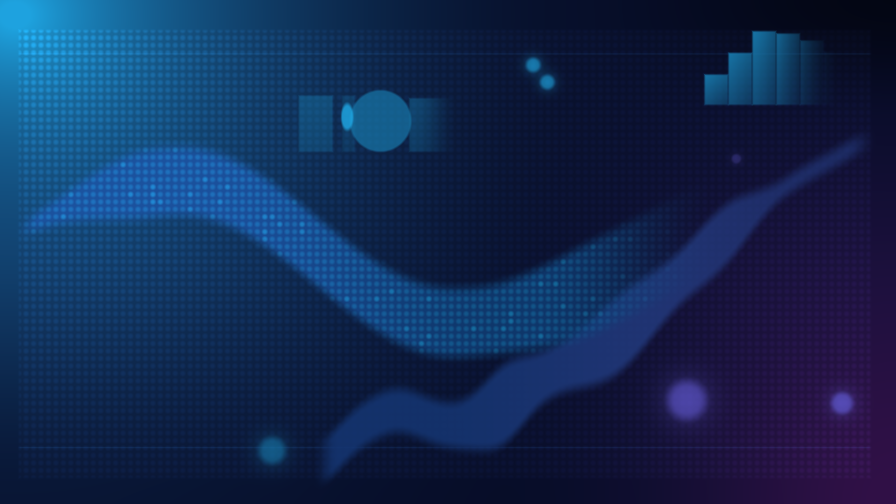
This background is drawn by a Shadertoy shader. Its source:

```glsl
const vec3 NAVY = vec3(0.025, 0.045, 0.15);
const vec3 BLUE = vec3(0.035, 0.145, 0.21);
const vec3 CYAN = vec3(0.12, 0.66, 0.90);
const vec3 TEAL = vec3(0.09, 0.47, 0.67);
const vec3 VIOLET = vec3(0.36, 0.33, 0.78);
const float PITCH = 0.0148;

float hash(vec2 p) {
    return fract(sin(dot(p, vec2(127.1, 311.7))) * 43758.5453);
}

float bell(float x, float center, float width) {
    float d = (x - center) / width;
    return exp(-d * d);
}

float boxMask(vec2 p, vec2 lo, vec2 hi, float soft) {
    vec2 d = abs(p - 0.5 * (lo + hi)) - 0.5 * (hi - lo);
    return 1.0 - smoothstep(-soft, soft, max(d.x, d.y));
}

float discMask(vec2 p, vec2 center, float radius, float soft) {
    return 1.0 - smoothstep(radius - soft, radius + soft, length(p - center));
}

float bandMask(float y, float center, float halfWidth, float soft) {
    return 1.0 - smoothstep(halfWidth - soft, halfWidth + soft, abs(y - center));
}

// Soft disc with a halo around it
vec3 addOrb(vec3 col, vec2 p, vec2 center, float radius, vec3 tint, float strength) {
    float halo = bell(length(p - center), 0.0, radius * 1.4);
    float body = discMask(p, center, radius, radius * 0.35);
    return mix(col, tint, strength * (0.35 * halo + 0.5 * body));
}

vec3 backdrop(vec2 p, float width) {
    vec3 col = NAVY;
    float left = 1.0 - smoothstep(0.05, 1.15, p.x);
    col += BLUE * left * (0.2 + 0.8 * smoothstep(0.0, 0.55, p.y));
    vec2 fromCorner = (p - vec2(0.03, 0.97)) * vec2(0.85, 1.0);
    col = mix(col, CYAN, min(1.05 * exp(-4.0 * length(fromCorner)), 0.95));
    float right = smoothstep(0.95, width, p.x) * (1.0 - smoothstep(0.35, 0.95, p.y));
    col += vec3(0.075, 0.018, 0.085) * right;
    col += vec3(0.09, 0.0, 0.04) * bell(length(p - vec2(width, 0.0)), 0.0, 0.35);
    return col * (1.0 - 0.5 * smoothstep(1.1, width, p.x) * smoothstep(0.75, 1.0, p.y));
}

// Centre heights of the two flowing ribbons
float upperPath(float x) {
    float phase = x < 0.36 ? 3.9 * (x - 0.36)
                : x < 0.90 ? 5.82 * (x - 0.36) : 3.1416 + 3.8 * (x - 0.90);
    return 0.5 + 0.14 * cos(phase);
}

float lowerPath(float x) {
    return mix(0.15, 0.70, smoothstep(0.9, 1.75, x)) - 0.065 * bell(x, 0.63, 0.06)
         + 0.035 * bell(x, 0.79, 0.07) + 0.04 * bell(x, 1.07, 0.11)
         + 0.02 * bell(x, 1.73, 0.06);
}

vec3 addRibbons(vec3 col, vec2 p, float dots) {
    float lowWidth = 0.043 + 0.035 * bell(p.x, 1.0, 0.06)
                   + 0.033 * bell(p.x, 1.23, 0.09) + 0.017 * bell(p.x, 1.42, 0.06);
    lowWidth *= 1.0 - 0.6 * smoothstep(1.45, 1.56, p.x);
    float low = bandMask(p.y, lowerPath(p.x), lowWidth, 0.017);
    low *= smoothstep(0.62, 0.67, p.x) * (1.0 - smoothstep(1.68, 1.74, p.x));
    vec3 lowTint = mix(vec3(0.08, 0.21, 0.45), vec3(0.14, 0.23, 0.50), smoothstep(0.8, 1.4, p.x));
    col = mix(col, lowTint, low * mix(0.85, 0.6, smoothstep(1.2, 1.7, p.x)));

    float upWidth = 0.014 + 0.053 * smoothstep(0.04, 0.3, p.x)
                  + 0.025 * smoothstep(0.95, 1.2, p.x);
    float up = bandMask(p.y, upperPath(p.x), upWidth, 0.018);
    up *= smoothstep(0.03, 0.08, p.x) * (1.0 - smoothstep(1.05, 1.42, p.x));
    vec3 tint = mix(vec3(0.11, 0.33, 0.65), vec3(0.06, 0.24, 0.46), smoothstep(0.4, 1.0, p.x));
    col = mix(col, tint, 0.85 * up);
    float sparkle = step(0.93, hash(floor(p / PITCH)));
    return col + vec3(0.02, 0.20, 0.19) * dots * up * (0.55 + 0.45 * sparkle);
}

// Columns that rise, level off and fade to the right
vec3 addBars(vec3 col, vec2 p, float soft) {
    for (int i = 0; i < 6; i++) {
        float n = float(i);
        float past = max(n - 2.0, 0.0);
        float height = 0.146 - 0.043 * max(2.0 - n, 0.0) - 0.0046 * past * past;
        vec2 lo = vec2(1.398 + 0.0475 * n, 0.792);
        float bar = boxMask(p, lo, lo + vec2(0.0465, height), soft);
        float shade = 0.5 + 0.3 * (p.y - lo.y) / height - 0.2 * (p.x - lo.x) / 0.0465;
        col = mix(col, TEAL, bar * shade * (1.0 - smoothstep(1.5, 1.67, p.x)) * 1.2);
    }
    return col;
}

// Row of blocks around a round emblem
vec3 addBlocks(vec3 col, vec2 p, float soft) {
    float blocks = boxMask(p, vec2(0.593, 0.699), vec2(0.660, 0.810), soft);
    blocks += 0.6 * boxMask(p, vec2(0.679, 0.699), vec2(0.704, 0.810), soft);
    float tail = boxMask(p, vec2(0.812, 0.699), vec2(0.92, 0.805), soft);
    blocks += tail * (1.0 - smoothstep(0.82, 0.91, p.x));
    col = mix(col, TEAL, 0.42 * blocks * (0.7 + 3.0 * (p.y - 0.69)));
    col = mix(col, TEAL, 0.7 * discMask(p, vec2(0.755, 0.760), 0.061, soft));
    vec2 oval = (p - vec2(0.689, 0.768)) * vec2(2.2, 1.0);
    return mix(col, CYAN, 0.8 * discMask(oval, vec2(0.0), 0.026, 0.006));
}

void mainImage(out vec4 fragColor, in vec2 fragCoord) {
    vec2 p = fragCoord / iResolution.y;
    float width = iResolution.x / iResolution.y;
    float soft = 0.003;
    vec3 col = backdrop(p, width);

    // Dotted panel with two thin rules
    float panel = boxMask(p, vec2(0.038, 0.052), vec2(1.727, 0.94), 0.004);
    float dots = 1.0 - smoothstep(0.1, 0.55, length(fract(p / PITCH) - 0.5));
    col *= 1.0 + panel * (0.24 * dots - 0.08);
    col += vec3(0.010, 0.012, 0.022) * panel;
    float rules = bandMask(p.y, 0.893, 0.001, 0.002) + bandMask(p.y, 0.112, 0.001, 0.002);
    col += vec3(0.02, 0.06, 0.09) * rules * panel;

    col = addRibbons(col, p, dots);
    col = addBars(col, p, soft);
    col = addBlocks(col, p, soft);

    // Scattered orbs
    col = addOrb(col, p, vec2(1.058, 0.871), 0.014, CYAN, 0.8);
    col = addOrb(col, p, vec2(1.086, 0.837), 0.014, CYAN, 0.8);
    col = addOrb(col, p, vec2(1.461, 0.685), 0.009, VIOLET, 0.4);
    col = addOrb(col, p, vec2(0.540, 0.106), 0.026, TEAL, 0.8);
    col = addOrb(col, p, vec2(1.363, 0.206), 0.038, VIOLET, 0.9);
    col = addOrb(col, p, vec2(1.671, 0.200), 0.021, VIOLET, 1.0);
    fragColor = vec4(clamp(col, 0.0, 1.0), 1.0);
}
```
